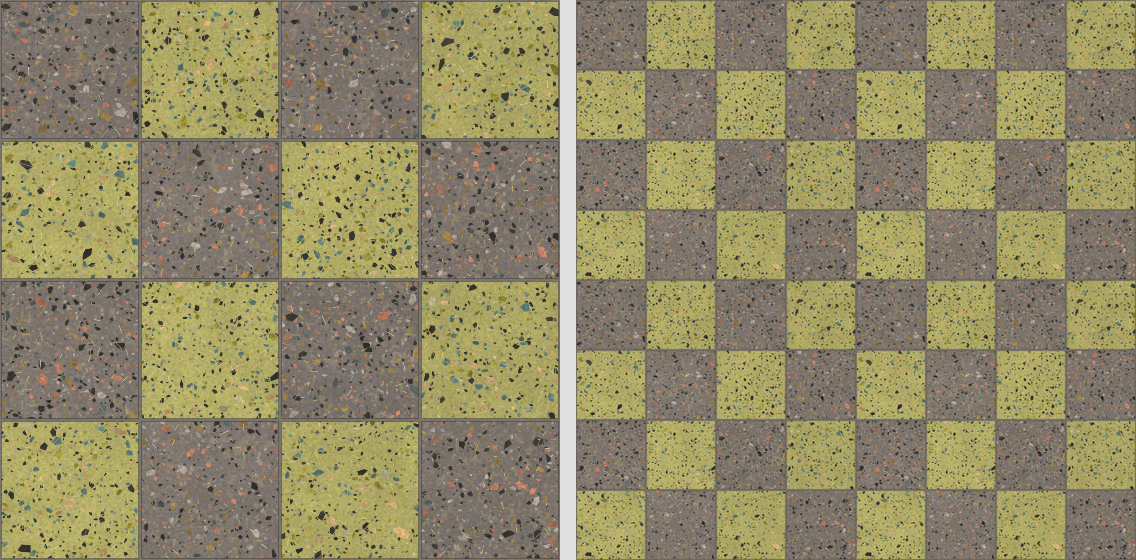
Left: one tile. Right: repeated 2 by 2.
Reproduce this texture procedurally as a three.js fragment shader.

```glsl
varying vec2 vUv;

const float SOFT = 0.0010;

vec4 hash4(vec3 p) {
  vec4 q = fract(p.xyzx * vec4(0.1031, 0.1030, 0.0973, 0.1099));
  q += dot(q, q.wzxy + 33.33);
  return fract((q.xxyz + q.yzzw) * q.zywx);
}

float noise(vec2 p, float seed) {
  vec2 i = floor(p), f = fract(p);
  f = f * f * (3.0 - 2.0 * f);
  float a = hash4(vec3(i, seed)).x;
  float b = hash4(vec3(i + vec2(1.0, 0.0), seed)).x;
  float c = hash4(vec3(i + vec2(0.0, 1.0), seed)).x;
  float d = hash4(vec3(i + 1.0, seed)).x;
  return mix(mix(a, b, f.x), mix(c, d, f.x), f.y);
}

mat2 rotation(float a) {
  return mat2(cos(a), sin(a), -sin(a), cos(a));
}

// Convex stone chip cut by five random planes
float chipDistance(vec2 p, vec3 id, vec4 h) {
  p = rotation(h.z * 6.283) * p;
  float stretch = 1.0 + 0.35 * h.w;
  p *= vec2(1.0 / stretch, stretch);
  float radius = 0.15 + 0.19 * h.w * h.x + 0.06 * h.y;
  float d = -1.0;
  for (int k = 0; k < 5; k++) {
    vec4 r = hash4(id + vec3(0.0, 0.0, 17.0 + float(k) * 5.0));
    float a = (float(k) + 0.6 * r.x) * 1.2566;
    d = max(d, dot(p, vec2(cos(a), sin(a))) - radius * (0.6 + 0.55 * r.y));
  }
  return d;
}

vec3 chipColor(float pick, float green) {
  vec3 dark = vec3(0.22, 0.21, 0.19);
  vec3 slate = mix(vec3(0.32, 0.36, 0.35), vec3(0.35, 0.46, 0.45), green);
  vec3 pale = mix(vec3(0.63, 0.59, 0.55), vec3(0.68, 0.65, 0.51), green);
  vec3 ochre = mix(vec3(0.59, 0.48, 0.26), vec3(0.56, 0.52, 0.19), green);
  vec3 salmon = mix(vec3(0.73, 0.47, 0.37), vec3(0.76, 0.62, 0.43), green);
  if (pick < 0.33) return dark;
  if (pick < mix(0.43, 0.57, green)) return slate;
  if (pick < 0.67) return pale;
  return pick < 0.84 ? ochre : salmon;
}

// One size of chips, parted from each other and from smaller ones
vec3 addChips(vec3 col, vec3 base, vec2 tuv, float cells, float amount, float seed, float green) {
  vec2 g = tuv * cells;
  vec3 nearId = vec3(0.0);
  vec2 nearPos = vec2(0.0);
  float d1 = 1.0, d2 = 1.0;
  for (int y = -1; y <= 1; y++) {
    for (int x = -1; x <= 1; x++) {
      vec3 id = vec3(floor(g) + vec2(x, y), seed + cells);
      vec4 h = hash4(id);
      if (hash4(id + vec3(0.0, 0.0, 7.0)).x > amount) continue;
      vec2 p = g - id.xy - 0.15 - 0.7 * h.xy;
      float d = chipDistance(p, id, h);
      if (d < d1) { d2 = d1; d1 = d; nearId = id; nearPos = p; }
      else d2 = min(d2, d);
    }
  }
  float d = max(d1, 0.5 * (d1 - d2) + 0.03) / (cells * 4.0);
  vec4 r = hash4(nearId + vec3(3.0, 5.0, 11.0));
  vec3 chip = chipColor(r.x, green) * (0.84 + 0.3 * r.y);
  chip *= 0.87 + 0.26 * noise(tuv * 65.0, seed + 2.0);
  // Pale vein through a few stones
  float vein = abs((rotation(r.z * 6.283) * nearPos).x + 0.05) / (cells * 4.0);
  chip = mix(chip, vec3(0.72, 0.69, 0.59), 0.55 * step(0.86, r.w) * (1.0 - smoothstep(0.0002, 0.0013, vein)));
  col = mix(base, col, smoothstep(0.0004, 0.0022, d));
  return mix(col, chip, 1.0 - smoothstep(-SOFT, SOFT, d));
}

// Thin bright slivers of shell and brass
vec3 addSlivers(vec3 col, vec2 tuv, float seed) {
  for (int k = 0; k < 2; k++) {
    vec2 g = tuv * 10.0 + 0.5 * float(k);
    vec3 id = vec3(floor(g), seed + 40.0 + 9.0 * float(k));
    vec4 h = hash4(id), r = hash4(id + vec3(2.0, 4.0, 3.0));
    vec2 p = rotation(h.z * 6.283) * (fract(g) - 0.35 - 0.3 * h.xy);
    p.y += p.x * p.x * (r.z - 0.5);
    float d = max(abs(p.x) - 0.08 - 0.24 * r.y * r.y, abs(p.y) - 0.022) / 40.0;
    vec3 tint = r.w < 0.55 ? vec3(0.88, 0.81, 0.43) : r.w < 0.75 ? vec3(0.87, 0.86, 0.79)
      : r.w < 0.87 ? vec3(0.57, 0.72, 0.70) : vec3(0.86, 0.60, 0.42);
    col = mix(col, tint, 0.85 * step(r.x, 0.3) * (1.0 - smoothstep(-SOFT, SOFT, d)));
  }
  return col;
}

void main() {
  // Checkerboard of four by four tiles, each with its own seed
  vec2 tile = mod(floor(vUv * 4.0), 4.0);
  vec2 tuv = fract(vUv * 4.0);
  float green = 1.0 - mod(tile.x + tile.y, 2.0);
  float seed = 61.0 * (tile.x + 4.0 * tile.y) + 5.0;

  // Cement with clouds and fine grain
  vec3 base = mix(vec3(0.485, 0.452, 0.425), vec3(0.695, 0.672, 0.395), green);
  base *= 0.97 + 0.05 * hash4(vec3(tile, 9.0)).x;
  base *= 0.96 + 0.08 * noise(tuv * 5.0, seed);
  base *= 0.92 + 0.16 * noise(tuv * 90.0, seed + 1.0);
  base = mix(base, vec3(0.66, 0.62, 0.47), 0.35 * smoothstep(0.65, 0.9, noise(tuv * 38.0, seed + 3.0)));

  vec3 col = addChips(base, base, tuv, 27.0, 0.42, seed, green);
  col = addChips(col, base, tuv, 16.0, 0.46, seed, green);
  col = addChips(col, base, tuv, 9.0, 0.26, seed, green);
  col = addSlivers(col, tuv, seed);

  // Grout with dark tile edges
  vec2 border = min(tuv, 1.0 - tuv) * 0.25;
  float e = min(border.x, border.y);
  col = mix(col, vec3(0.30, 0.28, 0.26), 0.8 * (1.0 - smoothstep(0.0022, 0.0038, e)));
  vec3 grout = vec3(0.47, 0.455, 0.435) * (0.93 + 0.14 * noise(tuv * 60.0, 8.0));
  col = mix(col, grout, 1.0 - smoothstep(0.0010, 0.0024, e));
  gl_FragColor = vec4(col, 1.0);
}
```
